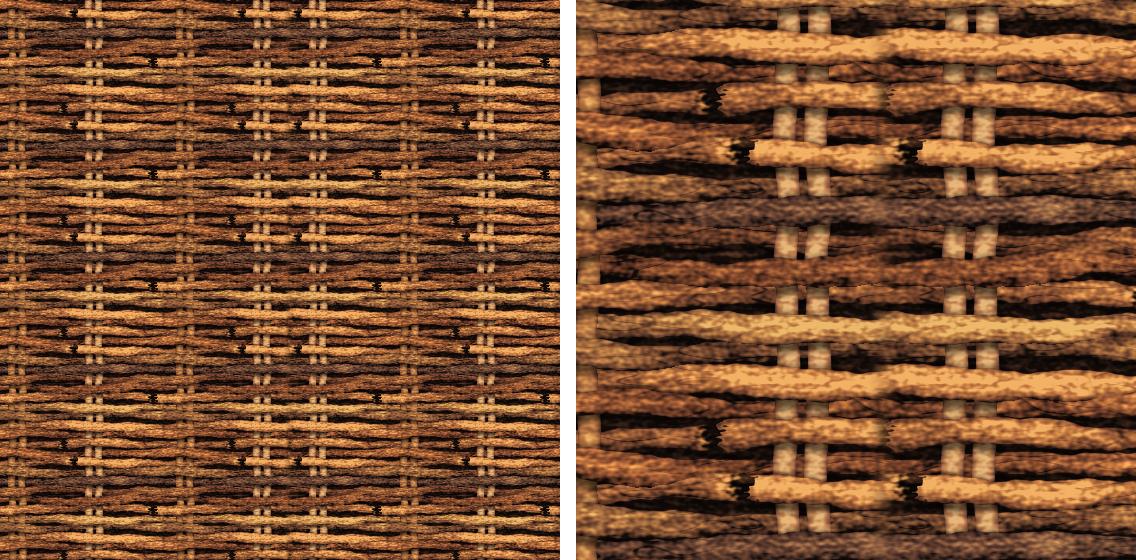
Left, the full canvas; right, a detail of the centre.
Give the GLSL for this texture, as a Shadertoy shader.

```glsl
const float TAU = 6.28319;
const vec3 GAP = vec3(.075, .045, .033);

vec2 gradientAt(vec2 cell) {
    float angle = TAU * fract(sin(dot(cell, vec2(127.1, 311.7))) * 43758.5);
    return vec2(cos(angle), sin(angle));
}

// Gradient noise that wraps after a whole number of cells
float noise(vec2 p, vec2 period) {
    vec2 i = floor(p), f = p - i;
    vec2 s = f * f * f * (f * (f * 6. - 15.) + 10.);
    vec2 lo = mod(i, period), hi = mod(i + 1., period);
    float a = dot(gradientAt(lo), f);
    float b = dot(gradientAt(vec2(hi.x, lo.y)), f - vec2(1, 0));
    float c = dot(gradientAt(vec2(lo.x, hi.y)), f - vec2(0, 1));
    float d = dot(gradientAt(hi), f - 1.);
    return mix(mix(a, b, s.x), mix(c, d, s.x), s.y);
}

// Bark ramp from deep shade to golden highlight
vec3 bark(float v) {
    vec3 c = mix(GAP, vec3(.30, .18, .13), clamp(v / .25, 0., 1.));
    c = mix(c, vec3(.47, .28, .18), clamp((v - .25) / .23, 0., 1.));
    c = mix(c, vec3(.63, .40, .24), clamp((v - .48) / .2, 0., 1.));
    c = mix(c, vec3(.77, .50, .27), clamp((v - .68) / .17, 0., 1.));
    return mix(c, vec3(.92, .70, .41), clamp((v - .85) / .2, 0., 1.));
}

// Pair of upright stems; golden ones at t = 0, pale ones at t = .457
void drawPost(inout vec3 col, inout float top, float t, float r, float grain, float px) {
    float golden = fract(t + .5) - .5, pale = t - .457;
    bool isPale = abs(pale) < abs(golden);
    float s = .3 * (isPale ? pale : golden);
    s += .003 * noise(vec2(isPale ? 1.5 : 4.5, r * .5), vec2(8, 6));
    float e = abs(abs(s) - .0092) / .0070;
    float edge = px / .0070;
    float cover = smoothstep(1. + edge, 1. - edge, e);
    col *= 1. - .6 * smoothstep(.024, .012, abs(s));
    float v = (isPale ? 1.02 : .86) * mix(.25, 1., sqrt(max(0., 1. - e * e))) + .6 * grain;
    vec3 tint = isPale ? vec3(.98, 1.02, 1.16) : vec3(1);
    col = mix(col, tint * bark(v), cover);
    top = mix(top, .1, cover);
}

// One horizontal rod; front runs from -1 behind the posts to 1 before them
void drawRod(inout vec3 col, inout float top, float row, float t, float r,
             float front, float grain, float px) {
    const float tones[12] = float[12](.62, .88, .62, .48, .54, .54,
                                      .80, .90, .62, .90, .64, .80);
    float id = mod(row, 12.);
    float near = smoothstep(-1., 1., front);

    // Bent centre line and uneven thickness
    float centre = row + .6 + .1 * sin(TAU * t + 2.4 * id)
                 + .34 * noise(vec2(t * 5., id + .5), vec2(5, 12));
    float halfWidth = mix(.37, .52, near)
                    + .18 * noise(vec2(t * 11., id + .3), vec2(11, 12))
                    + .08 * noise(vec2(t * 40., id + .6), vec2(40, 12));
    float e = (r - centre) / halfWidth;
    float edge = px / halfWidth;
    float cover = smoothstep(1. + edge, 1. - edge, abs(e));

    // Ragged broken end on every fifth rod
    if (mod(id, 5.) == 1.) {
        float beyond = fract(.36 + (id - 1.) * .094 - t + .05 * grain);
        cover *= 1. - smoothstep(0., .008, beyond) * smoothstep(.06, .03, beyond);
    }

    // Contact shadow falls only on what lies lower
    float shadow = smoothstep(1.7, .9, abs(e - .25)) * smoothstep(-.1, .5, .6 * front + .3 - top);
    col *= 1. - .55 * shadow;

    // Rounded rod lit from above, split by thin dark cracks
    float dome = sqrt(max(0., 1. - e * e));
    float patchy = noise(vec2(t * 7., id + .7), vec2(7, 12));
    float crack = smoothstep(.06, .01, abs(noise(vec2(t * 8., r * 2. + .5), vec2(8, 24))));
    float v = tones[int(id)] * 1.1 - .09 * sin(TAU * t) + .24 * patchy;
    v = v * (mix(.14, 1., dome) - .22 * e) * mix(.66, 1.03, near) + .85 * grain;
    v -= .24 * crack * (1. - .6 * near);

    // Grey, red or golden cast by rod
    float red = .5 + .5 * cos(id * TAU / 5.);
    vec3 tint = mix(vec3(1, 1.04, 1.02), vec3(1.05, .97, .92), red);
    if (id == 3.) tint = vec3(.94, 1, 1.12);

    float height = .6 * front + .5 * dome;
    cover *= smoothstep(-.04, .04, height - top);
    col = mix(col, tint * bark(v), cover);
    top = mix(top, height, cover);
}

// Columns wrap at each whole t; twelve rows make one repeat
vec3 wicker(float column, float r, float px) {
    float t = fract(column);
    float weave = -cos(TAU * (t < .457 ? t / .914 : .5 + (t - .457) / 1.086));

    // Long fibres, flecks and specks
    float grain = .42 * noise(vec2(t * 14., r * 4.), vec2(14, 48))
                + .42 * noise(vec2(t * 36., r * 6.), vec2(36, 72))
                + .42 * noise(vec2(t * 80., r * 7.), vec2(80, 84));

    vec3 col = bark(.06 + .5 * grain);
    float top = -2.;
    drawPost(col, top, t, r, grain, px);
    for (int k = -2; k <= 1; k++) {
        float row = floor(r) + float(k);
        float front = mod(row, 2.) == 1. ? weave : -weave;
        drawRod(col, top, row, t, r, front, grain, px * 60.);
    }
    return col;
}

void mainImage(out vec4 fragColor, in vec2 fragCoord) {
    vec2 uv = fragCoord / iResolution.xy;
    float px = .7 / iResolution.y;
    float r = (1. - uv.y) * 60.;

    // Left and right runs of columns blend where they are spliced
    float splice = smoothstep(.506, .526, uv.x);
    vec3 col = vec3(0);
    if (splice < 1.) col += (1. - splice) * wicker((uv.x - .031) / .3, r, px);
    if (splice > 0.) col += splice * wicker((uv.x - .131) / .3, r, px);
    fragColor = vec4(clamp(col, 0., 1.), 1);
}
```
